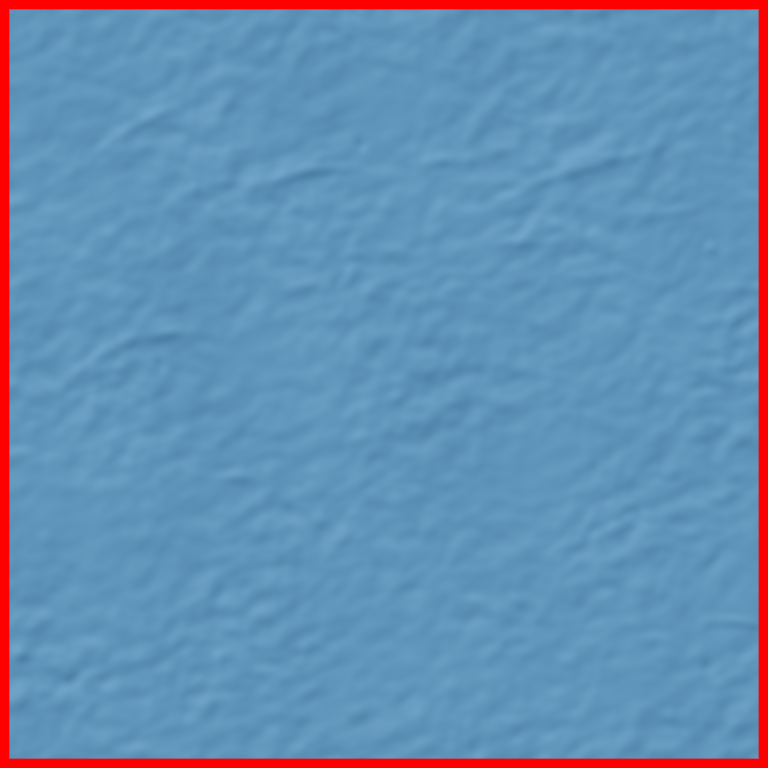
This texture is drawn by a three.js fragment shader. Its source:

```glsl
// Blue painted plaster with soft embossed bumps and wrinkles, inside a thin red frame.
varying vec2 vUv;

const vec3 PAINT = vec3(0.377, 0.584, 0.733);
const vec3 LIT = vec3(0.465, 0.668, 0.802);
const vec3 SHADED = vec3(0.292, 0.490, 0.636);
const vec3 FRAME = vec3(1.0, 0.0, 0.0);
const vec2 LIGHT_DIR = vec2(-0.5, 0.866);
const float FRAME_WIDTH = 0.0122;
const float RELIEF_STEP = 0.006;
const int WRINKLES = 14;
const int DIMPLES = 20;

// Sine-free hash: two values from 0 to 1
vec2 hash2(vec2 p) {
  vec3 q = fract(p.xyx * vec3(0.1031, 0.1030, 0.0973));
  q += dot(q, q.yzx + 33.33);
  return fract((q.xx + q.yz) * q.zy);
}

float cornerSlope(vec2 cell, vec2 offset) {
  return dot(hash2(cell) * 2.0 - 1.0, offset);
}

// Gradient noise, centred on zero
float noise(vec2 p) {
  vec2 cell = floor(p);
  vec2 f = p - cell;
  vec2 u = f * f * f * (f * (f * 6.0 - 15.0) + 10.0);
  vec2 x = vec2(1.0, 0.0);
  float low = mix(cornerSlope(cell, f), cornerSlope(cell + x, f - x), u.x);
  float high = mix(cornerSlope(cell + x.yx, f - x.yx), cornerSlope(cell + 1.0, f - 1.0), u.x);
  return mix(low, high, u.y);
}

vec2 rotate(vec2 p, float angle) {
  float c = cos(angle);
  float s = sin(angle);
  return vec2(c * p.x + s * p.y, c * p.y - s * p.x);
}

float bump(vec2 p, vec2 radius) {
  vec2 q = p / radius;
  return exp(-dot(q, q));
}

// Bumpy brushed grain, stretched along a rising diagonal
float grain(vec2 p) {
  vec2 warp = vec2(noise(p * 9.0 + 50.0), noise(p * 9.0 + 80.0));
  vec2 q = rotate(p + warp * 0.016, 0.4) * vec2(1.0, 1.45);
  float strength = clamp(0.8 + 0.8 * noise(p * 5.0 + 20.0), 0.45, 1.2);
  return strength * (noise(q * 25.0 + 100.0) + 0.4 * noise(q * 46.0 + 200.0));
}

// Sparse raised wrinkles, gently bent and denser near the top
float wrinkles(vec2 p) {
  float height = 0.0;
  for (int i = 0; i < WRINKLES; i++) {
    vec2 seed = vec2(float(i) + 3.0, 17.0);
    vec2 place = hash2(seed);
    vec2 kind = hash2(seed + 40.0);
    vec2 q = rotate(p - vec2(place.x, sqrt(place.y)), mix(-0.1, 0.5, kind.x));
    q.y += (kind.y - 0.5) * 8.0 * q.x * q.x;
    height += mix(0.25, 0.55, kind.y) * bump(q, vec2(mix(0.03, 0.09, kind.x), 0.007));
  }
  return height;
}

// Small round pits and pimples
float dimples(vec2 p) {
  float height = 0.0;
  for (int i = 0; i < DIMPLES; i++) {
    vec2 seed = vec2(float(i) + 5.0, 71.0);
    vec2 kind = hash2(seed + 90.0);
    float side = kind.x < 0.5 ? -1.0 : 1.0;
    height += side * 0.45 * bump(p - hash2(seed), vec2(mix(0.007, 0.013, kind.y)));
  }
  return height;
}

float surface(vec2 p) {
  return grain(p) + wrinkles(p) + dimples(p);
}

// Light minus shade on the slopes, plus broad unevenness in the paint
float relief(vec2 p, vec2 lightStep) {
  return surface(p - lightStep) - surface(p + lightStep) + 0.28 * noise(p * 6.0 + 7.0);
}

vec3 paintColour(float tone) {
  vec3 lit = mix(PAINT, LIT, clamp(tone, 0.0, 1.0));
  return mix(lit, SHADED, clamp(-tone, 0.0, 1.0));
}

float frameMask(vec2 p, float width) {
  vec2 inset = min(p, 1.0 - p);
  return 1.0 - smoothstep(width - 0.001, width + 0.001, min(inset.x, inset.y));
}

void main() {
  vec3 colour = paintColour(relief(vUv, LIGHT_DIR * RELIEF_STEP));
  gl_FragColor = vec4(mix(colour, FRAME, frameMask(vUv, FRAME_WIDTH)), 1.0);
}
```
